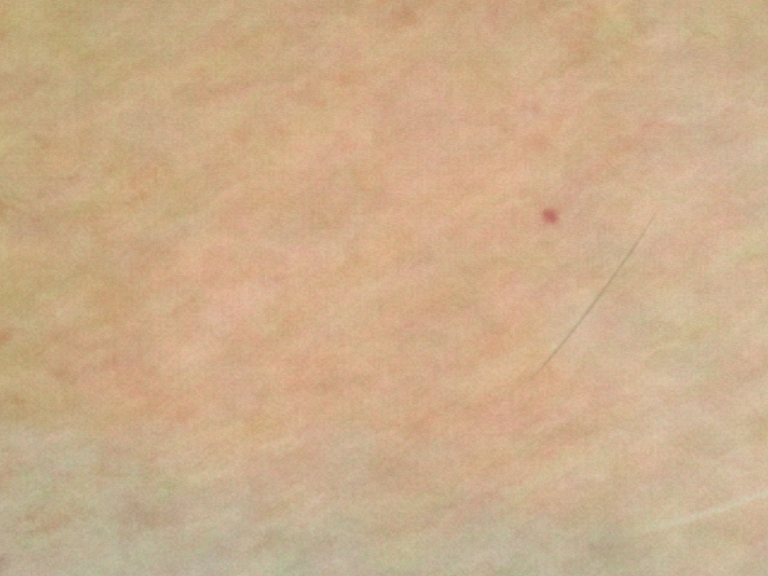
A Shadertoy shader for this texture:

```glsl
// Close view of pale skin: a warm peach field that turns olive at the left and
// grey at the bottom, mottled by slanted layers of value noise, with soft
// blotches, pale creases, one red spot, a thin hair and fine grain.

float hash(vec2 p) {
    return fract(sin(dot(p, vec2(127.1, 311.7))) * 43758.5453);
}

float noise(vec2 p) {
    vec2 i = floor(p), f = fract(p);
    f = f * f * (3.0 - 2.0 * f);
    return mix(mix(hash(i), hash(i + vec2(1, 0)), f.x),
               mix(hash(i + vec2(0, 1)), hash(i + vec2(1, 1)), f.x), f.y);
}

// Layered noise, centred on zero
float fbm(vec2 p) {
    float sum = 0.0, amp = 0.5;
    for (int i = 0; i < 5; i++) {
        sum += amp * (noise(p) - 0.5);
        p = mat2(1.9, 0.5, -0.5, 1.9) * p + 7.3;
        amp *= 0.62;
    }
    return sum;
}

// Soft bowed stroke from a to b, fading towards both ends
float stroke(vec2 p, vec2 a, vec2 b, float width, float bow) {
    vec2 dir = normalize(b - a);
    float len = length(b - a);
    float t = dot(p - a, dir) / len;
    float across = dot(p - a, vec2(-dir.y, dir.x)) - bow * 4.0 * t * (1.0 - t);
    float ends = smoothstep(0.0, 0.25, t) * smoothstep(1.0, 0.75, t);
    return exp(-across * across / (width * width)) * ends;
}

void mainImage(out vec4 fragColor, in vec2 fragCoord) {
    vec2 p = fragCoord / iResolution.y;
    vec2 uv = fragCoord / iResolution.xy;

    // Coordinates along and across the slanted skin grain
    vec2 grain = mat2(0.94, -0.34, 0.34, 0.94) * p;
    vec2 warp = 0.05 * vec2(fbm(p * 7.0), fbm(p * 7.0 + 31.0));
    float broad = fbm(p * 3.0 + 11.0);

    // Broad colour zones
    vec3 peach = vec3(0.835, 0.680, 0.545);
    vec3 pale = vec3(0.815, 0.715, 0.595);
    vec3 olive = vec3(0.745, 0.645, 0.475);
    vec3 grey = vec3(0.725, 0.690, 0.590);
    vec3 skin = mix(peach, pale, smoothstep(0.60, 1.0, uv.x + 0.3 * broad));
    skin = mix(skin, olive, 0.9 * smoothstep(0.34, -0.05, uv.x - 0.2 * (uv.y - 0.5) + 0.3 * broad));
    skin = mix(skin, olive, 0.6 * smoothstep(0.76, 1.05, uv.y + 0.2 * broad));
    skin = mix(skin, grey, smoothstep(0.38, 0.0, uv.y + 0.1 * uv.x + 0.25 * broad));

    // Slanted mottling in lightness, pink and yellow, down to small flecks
    float light = fbm((grain + warp) * vec2(11.0, 20.0));
    float pink = fbm((grain + warp) * vec2(15.0, 23.0) + 47.0);
    float yellow = fbm((grain + warp) * vec2(12.0, 20.0) + 83.0);
    float fleck = fbm((grain + warp) * vec2(32.0, 55.0) + 19.0);
    skin += light * vec3(0.070, 0.085, 0.095);
    skin += pink * vec3(0.040, -0.045, -0.010);
    skin += yellow * vec3(0.008, 0.012, -0.060);
    skin += fleck * vec3(0.045, 0.055, 0.060);

    // Soft brownish blotches, stronger at the left and the top
    float blotch = smoothstep(0.06, 0.42, fbm((grain + warp) * vec2(13.0, 18.0) + 5.0));
    float edge = max(smoothstep(0.5, 0.0, uv.x), smoothstep(0.55, 1.0, uv.y));
    skin -= blotch * (0.5 + 0.5 * edge) * vec3(0.030, 0.065, 0.070);

    // Faint pale creases scattered along the grain
    for (int i = 0; i < 14; i++) {
        float k = float(i);
        vec2 start = vec2(1.3 * hash(vec2(k, 1.0)), hash(vec2(k, 2.0)));
        float slope = mix(0.15, 0.55, hash(vec2(k, 3.0)));
        vec2 reach = mix(0.06, 0.22, hash(vec2(k, 4.0))) * vec2(1.0, slope);
        float broken = 0.4 + 1.2 * noise(p * 40.0 + k);
        skin += 0.018 * broken * stroke(p + 0.5 * warp, start, start + reach, 0.007, 0.004);
    }

    // Pale scratch at the lower right, a crease and a glint
    float scratch = stroke(p + 0.1 * warp, vec2(1.08, 0.070), vec2(1.42, 0.185), 0.007, -0.010);
    skin = mix(skin, vec3(0.83, 0.80, 0.71), 0.6 * scratch);
    skin += 0.035 * stroke(p + 0.4 * warp, vec2(0.06, 0.76), vec2(0.29, 0.84), 0.010, -0.004);
    vec2 glint = (p - vec2(1.17, 0.788) + 0.8 * warp) * vec2(0.8, 1.3);
    skin += vec3(0.05, 0.06, 0.07) * exp(-dot(glint, glint) / 0.00025);

    // Thin, faint hair
    float hair = stroke(p, vec2(0.89, 0.305), vec2(1.16, 0.665), 0.0032, -0.012);
    skin = mix(skin, vec3(0.60, 0.51, 0.40), 0.33 * hair);

    // Red spot with a blurred, uneven rim
    vec2 spot = (p - vec2(0.954, 0.629) + 0.6 * warp) * vec2(0.85, 1.0);
    float radius = length(spot);
    skin = mix(skin, vec3(0.79, 0.55, 0.45), 0.45 * smoothstep(0.030, 0.006, radius));
    skin = mix(skin, vec3(0.70, 0.38, 0.36), 0.75 * smoothstep(0.017, 0.001, radius));

    // Fine grain with slight colour speckle
    float fine = noise(p * 240.0) + noise(p * 390.0 + 9.0) - 1.0;
    float tint = noise(p * 130.0 + 60.0) - 0.5;
    float blue = noise(p * 150.0 + 90.0) - 0.5;
    skin += 0.034 * fine + tint * vec3(0.026, -0.016, 0.006);
    skin.b += 0.022 * blue;

    fragColor = vec4(clamp(skin, 0.0, 1.0), 1.0);
}
```
